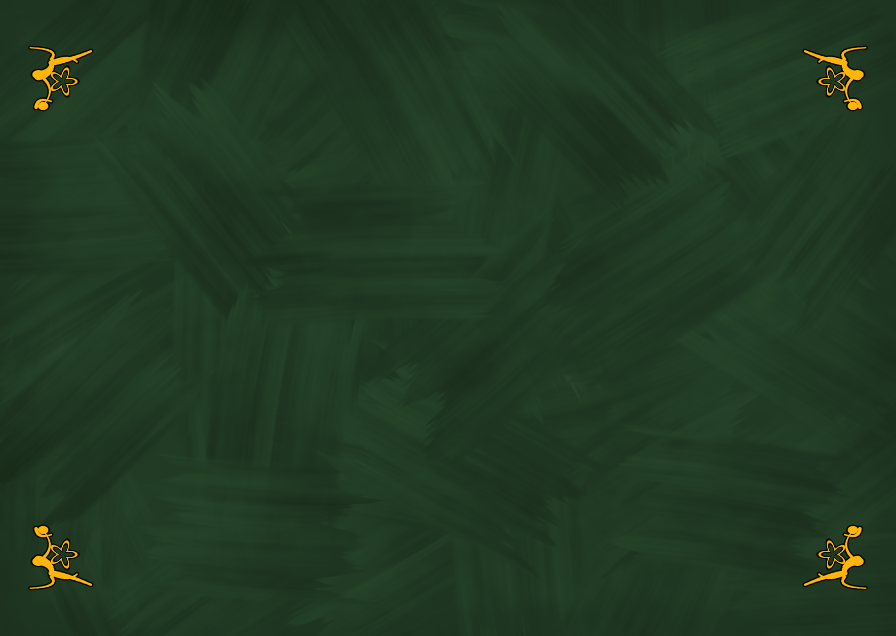
Write a Shadertoy shader that draws this background.

```glsl
// Dark green brushed backdrop with a small gold flourish in each corner.
#define DARK vec3(0.103, 0.183, 0.112)
#define LIGHT vec3(0.150, 0.268, 0.165)
#define GOLD vec3(1.0, 0.71, 0.04)
#define PATCH_SIZE vec2(0.155, 0.105)
#define STREAK_SCALE vec2(6.0, 80.0)
#define ORNAMENT_GRID 546.0
#define PATCHES 14
#define SCATTERED 30

// Patch centre in canvas heights, then stroke angle in degrees
const vec3 patches[PATCHES] = vec3[PATCHES](
    vec3(0.34, 0.90, 65.0), vec3(0.63, 0.85, -60.0), vec3(0.93, 0.86, -48.0),
    vec3(0.11, 0.68, 4.0), vec3(0.34, 0.69, -50.0), vec3(0.44, 0.36, 82.0),
    vec3(0.15, 0.35, 42.0), vec3(0.40, 0.17, -4.0), vec3(1.30, 0.66, 55.0),
    vec3(1.15, 0.20, -8.0), vec3(0.72, 0.27, -30.0), vec3(0.78, 0.47, 42.0),
    vec3(1.03, 0.57, 35.0), vec3(0.59, 0.60, 3.0));

float hash(vec2 p) {
    return fract(sin(dot(p, vec2(127.1, 311.7))) * 43758.545);
}

float noise(vec2 p) {
    vec2 i = floor(p), f = fract(p);
    f = f * f * (3.0 - 2.0 * f);
    return mix(mix(hash(i), hash(i + vec2(1, 0)), f.x),
               mix(hash(i + vec2(0, 1)), hash(i + vec2(1, 1)), f.x), f.y);
}

float fbm(vec2 p) {
    float sum = 0.0, amp = 0.5;
    for (int i = 0; i < 4; i++) {
        sum += amp * noise(p);
        p = p * 2.03 + 7.1;
        amp *= 0.5;
    }
    return sum;
}

// One patch of parallel strokes: x is its tone, y its coverage
vec2 brushPatch(vec2 p, float angle, float seed) {
    float c = cos(angle), s = sin(angle);
    vec2 q = vec2(c * p.x + s * p.y, c * p.y - s * p.x);
    q.y += 0.004 * sin(q.x * 12.0 + seed);
    float broad = smoothstep(0.2, 0.8, noise(q * STREAK_SCALE * vec2(0.7, 0.5) + seed));
    float streak = smoothstep(0.25, 0.75, noise(q * STREAK_SCALE + seed));
    float bristle = noise(q * STREAK_SCALE * vec2(1.4, 3.0) + seed);
    float ragged = 0.11 * (noise(vec2(q.y * 55.0, seed)) - 0.5) + 0.04 * (bristle - 0.5);
    vec2 inside = PATCH_SIZE + vec2(ragged, 0.12 * ragged) - abs(q);
    float cover = smoothstep(-0.008, 0.012, inside.x) * smoothstep(-0.006, 0.008, inside.y);
    float side = hash(vec2(seed, 3.0)) > 0.5 ? 1.0 : -1.0;
    float tone = 0.03 + 0.42 * smoothstep(-0.1, 0.16, q.x * side);
    tone += 0.26 * broad + 0.24 * streak + 0.22 * (bristle - 0.5);
    return vec2(tone, cover);
}

// Scattered pale patches below, placed darker ones above
float brushTone(vec2 p) {
    float tone = 0.55;
    for (int i = 0; i < SCATTERED; i++) {
        float seed = float(i) * 9.7 + 2.0;
        vec2 center = vec2(mod(float(i), 6.0) + 0.5, floor(float(i) / 6.0) + 0.5) * vec2(0.235, 0.2);
        center += 0.1 * (vec2(hash(vec2(seed)), hash(vec2(seed, 8.0))) - 0.5);
        vec2 paint = brushPatch(p - center, 3.14 * hash(vec2(seed, 1.0)), seed);
        tone = mix(tone, 0.18 + 0.95 * paint.x, 0.75 * paint.y);
    }
    for (int i = 0; i < PATCHES; i++) {
        vec2 paint = brushPatch(p - patches[i].xy, radians(patches[i].z), float(i) * 17.3);
        tone = mix(tone, paint.x, 0.85 * paint.y);
    }
    return tone + 0.3 * (fbm(p * 30.0) - 0.47) + 0.2 * (fbm(p * 7.0) - 0.47);
}

// Quadratic curve as short segments, thinner toward its end
float curve(vec2 p, vec2 a, vec2 b, vec2 c, float radius) {
    float d = 1e3;
    vec2 last = a;
    for (int i = 1; i <= 8; i++) {
        float t = float(i) / 8.0;
        vec2 next = mix(mix(a, b, t), mix(b, c, t), t), way = next - last;
        float along = clamp(dot(p - last, way) / dot(way, way), 0.0, 1.0);
        d = min(d, length(p - last - way * along) - radius * (1.0 - 0.6 * t));
        last = next;
    }
    return d;
}

// Abstract flourish: scrolls, a leafy ring and two buds
float ornament(vec2 u) {
    float d = curve(u, vec2(44, 51), vec2(52, 42), vec2(26, 41), 1.4);
    d = min(d, curve(u, vec2(44, 54), vec2(57, 53), vec2(78, 44), 2.5));
    d = min(d, curve(u, vec2(46, 53), vec2(60, 47), vec2(66, 53), 1.8));
    d = min(d, curve(u, vec2(33, 65), vec2(45, 63), vec2(45, 52), 4.2));
    d = min(d, curve(u, vec2(36, 66), vec2(48, 76), vec2(39, 88), 1.4));
    d = min(d, curve(u, vec2(31, 92), vec2(32, 83), vec2(44, 87), 1.7));
    d = min(d, length((u - vec2(33, 64)) * vec2(0.8, 1.1)) - 4.2);
    d = min(d, length((u - vec2(37, 91)) * vec2(0.85, 1.1)) - 3.8);
    vec2 ring = u - vec2(54, 70);
    float petals = 8.0 + 3.5 * cos(5.0 * atan(ring.y, ring.x));
    return min(d, 0.65 * abs(length(ring) - petals) - 0.7);
}

void mainImage(out vec4 fragColor, in vec2 fragCoord) {
    vec2 p = fragCoord / iResolution.y;
    vec3 color = mix(DARK, LIGHT, clamp(brushTone(p), -0.15, 1.15));

    // Darker rim
    vec2 edge = min(p, vec2(iResolution.x / iResolution.y, 1.0) - p);
    color *= mix(0.9, 1.0, smoothstep(0.0, 0.1, min(edge.x, edge.y)));

    // Mirrored corner flourishes with a black outline
    float d = ornament(edge * ORNAMENT_GRID);
    float blur = 0.6 * ORNAMENT_GRID / iResolution.y;
    color = mix(color, vec3(0.02, 0.03, 0.01), 1.0 - smoothstep(-blur, blur, d - 1.2));
    color = mix(color, GOLD, 1.0 - smoothstep(-blur, blur, d));
    fragColor = vec4(color, 1.0);
}
```
